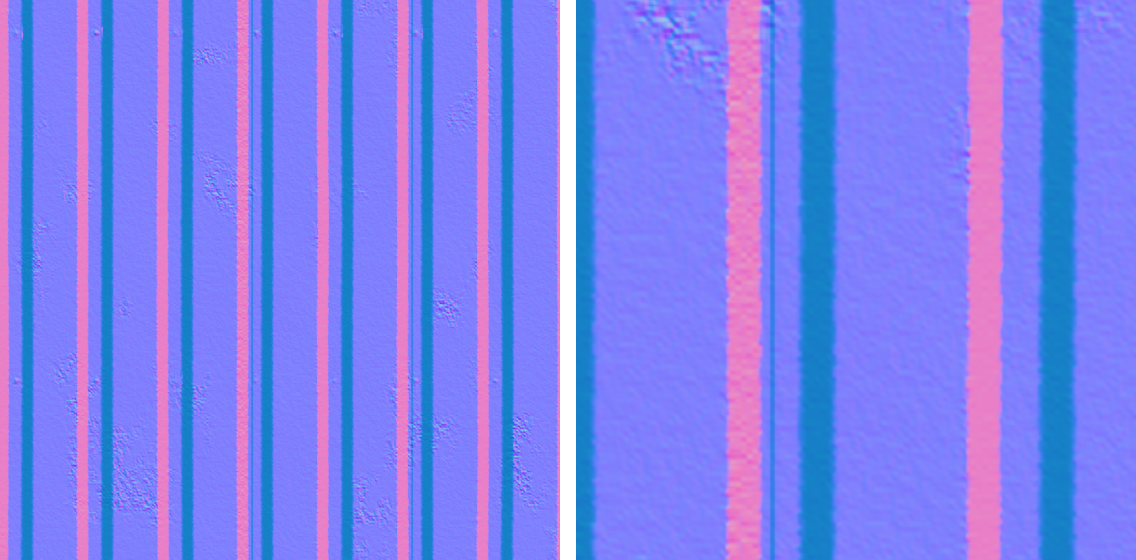
Left: the whole. Right: its middle third, enlarged.
Give the GLSL for this texture map, as a Shadertoy shader.

```glsl
// Tangent-space normal map of ribbed sheet metal with rivets, lap seams and pitted paint.

const float RIBS = 7.0;                    // grooves across the tile
const float FALL_X = 0.036;                // centre of falling wall, in rib periods
const float RISE_X = 0.342;                // centre of rising wall
const float WALL_HALF = 0.066;             // half width of a wall
const float FALL_SOFT = 0.016;             // edge softness of each wall
const float RISE_SOFT = 0.027;
const float WALL_SLOPE = 1.45;
const vec2 SEAM_RIBS = vec2(3.0, 5.0);     // grooves that hold a lap seam
const float SEAM_X = 0.152;
const float SEAM_HALF = 0.009;
const float SEAM_SLOPE = 0.65;
const vec2 RIVET_ROWS = vec2(0.941, 0.320);
const float RIVET_X = 0.192;
const float RIVET_RADIUS = 0.0050;         // in canvas widths
const float CHIP_X = 0.280;
const float GRAIN = 0.055;                 // slope of the fine paint texture
const float PITTING = 0.50;                // extra slope inside worn patches

float hash(vec2 p) {
    uvec2 q = uvec2(ivec2(p)) * uvec2(1597u, 3812u) + uvec2(71u, 913u);
    uint n = (q.x ^ (q.y * 747u)) * 277803u;
    n = (n ^ (n >> 15)) * 739397u;
    n = (n ^ (n >> 13)) * 668265u;
    return float((n ^ (n >> 16)) & 65535u) / 65535.0;
}

// Wrapping value noise: x is the value, yz its gradient per cell.
vec3 noise(vec2 uv, vec2 cells) {
    vec2 p = uv * cells, i = floor(p), f = p - i;
    vec2 w = f * f * (3.0 - 2.0 * f), dw = 6.0 * f * (1.0 - f);
    vec2 lo = mod(i, cells) + cells * 11.0;
    vec2 hi = mod(i + 1.0, cells) + cells * 11.0;
    float a = hash(lo), b = hash(vec2(hi.x, lo.y));
    float c = hash(vec2(lo.x, hi.y)), d = hash(hi);
    float k = a - b - c + d;
    return vec3(a + (b - a) * w.x + (c - a) * w.y + k * w.x * w.y,
                dw * (vec2(b - a, c - a) + k * w.yx));
}

float band(float d, float halfWidth, float soft) {
    return 1.0 - smoothstep(halfWidth - soft, halfWidth + soft, abs(d));
}

void mainImage(out vec4 fragColor, in vec2 fragCoord) {
    vec2 uv = fragCoord / iResolution.xy;
    float pixel = RIBS / iResolution.x;    // one pixel in rib periods

    // Paint texture at two scales
    vec3 fine = noise(uv, vec2(300.0));
    vec3 coarse = noise(uv, vec2(150.0, 140.0));
    vec2 grain = fine.yz + 0.6 * coarse.yz;

    // Position within one groove, with slightly uneven walls
    float across = uv.x * RIBS + 0.25;
    float rib = mod(floor(across), RIBS);
    float x = fract(across) - 0.25;
    float wander = (noise(uv, vec2(RIBS, 5.0)).x - 0.5) * 0.014;
    float wallX = x + wander + (fine.x - 0.5) * 0.014;

    // Groove walls
    float fall = band(wallX - FALL_X, WALL_HALF, max(FALL_SOFT, pixel * 0.6));
    float rise = band(wallX - RISE_X, WALL_HALF, max(RISE_SOFT, pixel * 0.6));
    vec2 slope = vec2(WALL_SLOPE * (fall - rise), 0.0);

    // Lap seams: a thin step with a faint shoulder
    float hasSeam = (rib == SEAM_RIBS.x || rib == SEAM_RIBS.y) ? 1.0 : 0.0;
    float seam = band(x - SEAM_X, SEAM_HALF, max(0.006, pixel * 0.6));
    float shoulder = band(x - SEAM_X, 0.025, 0.025);
    slope.x -= hasSeam * (SEAM_SLOPE * seam + 0.08 * shoulder);

    // Worn patches, and rougher paint on the first seam's wall
    float patches = smoothstep(0.60, 0.98, noise(uv, vec2(14.0, 9.0)).x);
    patches *= smoothstep(0.20, 0.75, noise(uv, vec2(48.0, 40.0)).x);
    float wear = patches * (1.0 - 0.7 * max(fall, rise));
    wear += 0.35 * fall * (rib == SEAM_RIBS.x ? 1.0 : 0.0);
    wear += 0.18 * band(wallX - FALL_X + WALL_HALF, 0.02, 0.02);

    // Rivets, scuffs around them and chips beside the rising wall
    for (int row = 0; row < 2; row++) {
        vec2 id = vec2(rib, float(row) + 20.0);
        float strength = mix(0.25, 1.0, hash(id));
        float jitter = (hash(id + 40.0) - 0.5) * 0.03;
        float y = fract(uv.y - RIVET_ROWS[row] + 0.5) - 0.5;
        vec2 d = vec2((x - RIVET_X - jitter) / RIBS, y);
        vec2 r = d / RIVET_RADIUS;
        slope += 1.7 * strength * r * exp(-1.6 * dot(r, r));

        vec2 s = d / vec2(0.012, 0.014);
        wear += 0.45 * strength * exp(-dot(s, s));

        float chipped = step(0.5, hash(id + 80.0));
        float chip = band(x - CHIP_X, 0.010, 0.010) * band(y, 0.012, 0.006);
        slope.x += chipped * chip * (2.4 * coarse.x - 0.5);
    }

    // Gentle dents and surface grain
    vec2 dents = noise(uv, vec2(14.0, 8.0)).yz;
    slope -= 0.012 * dents + (GRAIN + PITTING * wear) * grain;

    vec3 normal = normalize(vec3(slope, 1.0));
    fragColor = vec4(0.5 + 0.5 * normal * vec3(1.0, 1.0, 0.985), 1.0);
}
```
